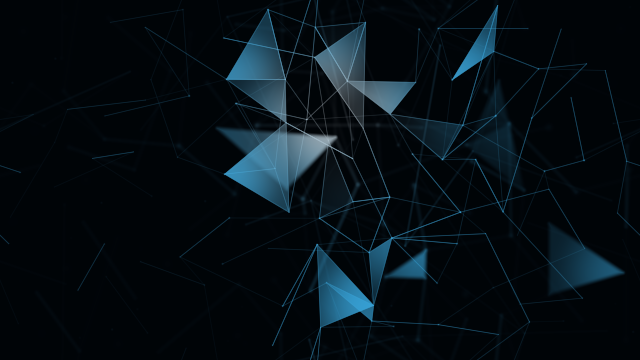
Write a Shadertoy shader that draws this background.

```glsl
// A glowing network of nodes, thin links and translucent triangular facets on near black.
// Jittered nodes on wrapping grids are joined to hashed neighbours; three such layers
// with different softness give depth, and a pale focus tints the blue light.

const float TAU = 6.2831853;
const vec3 BACKDROP = vec3(0.001, 0.015, 0.029);
const vec3 BLUE = vec3(0.22, 0.64, 0.84);
const vec3 SILVER = vec3(0.74, 0.76, 0.77);
const vec2 FOCUS = vec2(0.52, 0.68);

float random(vec3 p) {
    p = fract(p * 0.1031);
    p += dot(p, p.zyx + 31.32);
    return fract((p.x + p.y) * p.z);
}

// Hash of a grid cell that repeats with the grid.
float cellRandom(vec2 cell, vec2 grid, float seed) {
    return random(vec3(floor(mod(cell + 0.5, grid)), seed));
}

vec2 nodePosition(vec2 cell, vec2 grid, vec2 size, float seed) {
    vec2 jitter = vec2(cellRandom(cell, grid, seed), cellRandom(cell, grid, seed + 1.0));
    return (cell + 0.12 + 0.76 * jitter) * size;
}

// Whole-cell step towards a neighbour, at most two cells away.
vec2 neighbourStep(float turn, float len) {
    vec2 dir = vec2(cos(TAU * turn), sin(TAU * turn));
    return clamp(round(len * dir), -2.0, 2.0);
}

// Periodic crowding: busy right of centre, sparse at the lower left.
float crowding(vec2 uv) {
    vec2 wave = cos(TAU * (uv - 0.6));
    return smoothstep(0.3, 0.85, 0.5 + dot(wave, vec2(0.3, 0.2)));
}

vec2 toSegment(vec2 p, vec2 a, vec2 b) {
    vec2 pa = p - a, ba = b - a;
    return pa - ba * clamp(dot(pa, ba) / max(dot(ba, ba), 1e-6), 0.0, 1.0);
}

float cross2(vec2 a, vec2 b) {
    return a.x * b.y - a.y * b.x;
}

// Signed distance to a triangle, negative inside.
float triangleDistance(vec2 p, vec2 a, vec2 b, vec2 c) {
    float edge = min(length(toSegment(p, a, b)),
                 min(length(toSegment(p, b, c)), length(toSegment(p, c, a))));
    float turn = sign(cross2(b - a, c - a));
    float inside = min(turn * cross2(b - a, p - a),
                   min(turn * cross2(c - b, p - b), turn * cross2(a - c, p - c)));
    return inside > 0.0 ? -edge : edge;
}

float stroke(float dist, float radius) {
    return 1.0 - smoothstep(0.0, radius, dist);
}

// Light of one network layer.
float network(vec2 uv, vec2 aspect, vec2 grid, float seed, float width,
              float blur, float linkGain, float facetChance) {
    vec2 size = aspect / grid, p = uv * aspect, home = floor(uv * grid);
    float soft = max(blur, 0.8 / iResolution.y);
    float radius = width + soft;
    float light = 0.0;

    for (int y = -2; y <= 2; y++)
    for (int x = -2; x <= 2; x++) {
        vec2 cell = home + vec2(x, y);
        float crowd = crowding((cell + 0.5) / grid);
        vec2 a = nodePosition(cell, grid, size, seed);

        // Node dot
        float spark = cellRandom(cell, grid, seed + 2.0);
        light += stroke(length(p - a), 1.8 * radius) * linkGain
               * (0.05 + 0.5 * crowd) * spark * spark;

        // Links
        for (int i = 0; i < 3; i++) {
            float s = seed + 3.0 + 4.0 * float(i);
            if (cellRandom(cell, grid, s) > 0.1 + 0.65 * crowd) continue;
            float len = 1.0 + 1.4 * cellRandom(cell, grid, s + 1.0);
            vec2 stepTo = neighbourStep(cellRandom(cell, grid, s + 2.0), len);
            vec2 b = nodePosition(cell + stepTo, grid, size, seed);
            float power = cellRandom(cell, grid, s + 3.0);
            light += stroke(length(toSegment(p, a, b)), radius) * linkGain
                   * mix(0.07, 0.6, power * power * power) * (0.4 + 0.6 * crowd);
        }

        // Facet with a bright rim, fading away from its first corner
        if (cellRandom(cell, grid, seed + 16.0) > facetChance * crowd) continue;
        float turn = cellRandom(cell, grid, seed + 17.0);
        float spread = mix(0.08, 0.2, cellRandom(cell, grid, seed + 18.0));
        vec2 stepB = neighbourStep(turn, 0.8 + 0.9 * cellRandom(cell, grid, seed + 19.0));
        vec2 stepC = neighbourStep(turn + spread, 0.8 + 0.6 * cellRandom(cell, grid, seed + 20.0));
        vec2 b = nodePosition(cell + stepB, grid, size, seed);
        vec2 c = nodePosition(cell + stepC, grid, size, seed);
        float d = triangleDistance(p, a, b, c);
        float fade = mix(1.0, 0.25, smoothstep(0.0, 1.5 * size.y, length(p - a)));
        float power = cellRandom(cell, grid, seed + 21.0);
        light += (1.0 - smoothstep(-soft, soft, d)) * mix(0.08, 1.5, power * power) * fade;
        light += stroke(abs(d), radius) * 0.25 * step(blur, 0.004);
    }
    return light;
}

void mainImage(out vec4 fragColor, in vec2 fragCoord) {
    vec2 uv = fragCoord / iResolution.xy;
    vec2 aspect = vec2(iResolution.x / iResolution.y, 1.0);

    // Sharp front, soft facets behind it, faint far links
    float light = network(uv, aspect, vec2(15, 8), 11.0, 0.0006, 0.0018, 0.85, 0.30);
    light += network(uv, aspect, vec2(13, 7), 47.0, 0.0010, 0.0090, 0.10, 0.13);
    light += network(uv, aspect, vec2(7, 4), 83.0, 0.0010, 0.0045, 0.16, 0.0);

    // Pale tint near the focus, measured across the wrapped edges
    vec2 away = uv - FOCUS;
    away = (away - round(away)) * aspect;
    vec3 tint = mix(BLUE, SILVER, exp(-24.0 * dot(away, away)));

    fragColor = vec4(BACKDROP + tint * (1.0 - exp(-1.6 * light)), 1.0);
}
```
